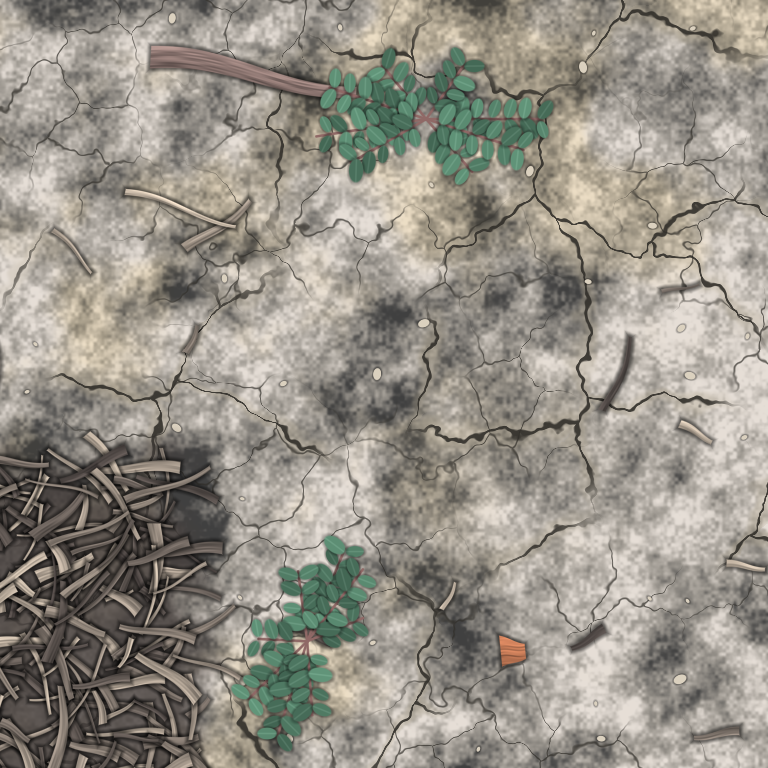
Write a WebGL 2 fragment shader that draws this texture.

```glsl
#version 300 es
precision highp float;
// Cracked dry soil with a heap of broken straw, two creeping weeds, twigs and pebbles.
uniform vec2 u_resolution;
out vec4 fragColor;

const float CRACK_CELLS = 4.2;
const float FINE_CELLS = 10.0;
const float CRACK_WIDTH = 0.0036;
const float GRAIN_SCALE = 210.0;
const float STRAW_CELL = 0.07;
const int STRAW_LAYERS = 6;
const vec2 HEAP_CORNER = vec2(0.26, 0.40);
const vec2 LEAF_SIZE = vec2(0.0145, 0.0088);
const float LEAF_SPACING = 0.021;
const vec3 SOIL_DARK = vec3(0.25, 0.25, 0.25);
const vec3 SOIL_MID = vec3(0.61, 0.59, 0.56);
const vec3 SOIL_LIGHT = vec3(0.90, 0.87, 0.84);
const vec3 CRACK_COLOR = vec3(0.19, 0.18, 0.16);
const vec3 STRAW_DARK = vec3(0.31, 0.28, 0.27);
const vec3 STRAW_LIGHT = vec3(0.80, 0.74, 0.67);
const vec3 LEAF_COLOR = vec3(0.32, 0.49, 0.40);
const vec3 STEM_COLOR = vec3(0.56, 0.41, 0.40);
const vec3 BRICK_COLOR = vec3(0.77, 0.48, 0.34);

float hash(vec2 p) {
  vec3 q = fract(p.xyx * 0.1031);
  q += dot(q, q.yzx + 33.33);
  return fract((q.x + q.y) * q.z);
}
vec2 hash2(vec2 p) { return vec2(hash(p), hash(p + 57.3)); }

float noise(vec2 p) {
  vec2 i = floor(p), f = fract(p);
  f = f * f * (3.0 - 2.0 * f);
  return mix(mix(hash(i), hash(i + vec2(1, 0)), f.x),
             mix(hash(i + vec2(0, 1)), hash(i + 1.0), f.x), f.y);
}
float fbm(vec2 p) {
  float sum = 0.0, amp = 0.5;
  for (int i = 0; i < 5; i++) {
    sum += amp * noise(p);
    p = mat2(1.6, 1.2, -1.2, 1.6) * p + 7.1;
    amp *= 0.5;
  }
  return sum;
}
mat2 turn(float a) { return mat2(cos(a), -sin(a), sin(a), cos(a)); }
float cover(float d) { float px = 0.8 / u_resolution.y; return smoothstep(px, -px, d); }

// Distance to the border between the two nearest cells.
float cellBorder(vec2 p) {
  vec2 base = floor(p), a = vec2(9.0), b = vec2(9.0);
  for (int y = -1; y <= 1; y++)
    for (int x = -1; x <= 1; x++) {
      vec2 c = base + vec2(x, y);
      vec2 r = c + hash2(c) - p;
      if (dot(r, r) < dot(a, a)) { b = a; a = r; }
      else if (dot(r, r) < dot(b, b)) b = r;
    }
  return dot(0.5 * (a + b), normalize(b - a));
}

vec3 soil(vec2 uv) {
  float pale = smoothstep(0.5, 0.85, uv.x + 0.5 * (fbm(uv * 6.0) - 0.5)) * smoothstep(0.75, 0.5, uv.y);
  float slope = fbm(uv * 26.0) - fbm(uv * 26.0 + vec2(0.3, -0.4));
  float tone = 0.60 + 0.07 * pale + 0.75 * (fbm(uv * 5.0 + 3.0) - 0.49);
  tone += 0.65 * (fbm(uv * 17.0 + 20.0) - 0.49) + 0.45 * slope;
  tone += 0.24 * (noise(uv * GRAIN_SCALE) - 0.5) + 0.14 * (noise(uv * GRAIN_SCALE * 0.45) - 0.5);
  tone -= 0.28 * smoothstep(0.55, 0.72, fbm(uv * 8.0 + 41.0));
  vec3 col = mix(SOIL_DARK, SOIL_MID, smoothstep(0.12, 0.62, tone));
  col = mix(col, SOIL_LIGHT, smoothstep(0.5, 0.95, tone));
  col *= mix(vec3(1.0), vec3(1.03, 1.0, 0.92), smoothstep(0.4, 0.65, fbm(uv * 7.0 + 60.0)) * (1.0 - pale));
  // Wide cracks with a tan rim, then finer broken ones
  vec2 bend = vec2(fbm(uv * 11.0), fbm(uv * 11.0 + 30.0)) - 0.5;
  vec2 jag = vec2(noise(uv * 75.0), noise(uv * 75.0 + 9.0)) - 0.5;
  vec2 q = uv + 0.10 * bend + 0.008 * jag;
  float wide = cellBorder(q * CRACK_CELLS + 2.0) / CRACK_CELLS;
  float fine = cellBorder(q * FINE_CELLS + 15.0) / FINE_CELLS;
  float open = smoothstep(0.33, 0.58, noise(uv * 6.0 + 12.0));
  float broken = smoothstep(0.48, 0.75, noise(uv * 9.0 + 80.0) + 0.1 * pale);
  col = mix(col, vec3(0.70, 0.66, 0.58), 0.4 * smoothstep(0.018, 0.004, wide) * open);
  float width = CRACK_WIDTH * (0.4 + noise(uv * 24.0));
  col = mix(col, CRACK_COLOR, 0.9 * open * smoothstep(width, width * 0.35, wide));
  return mix(col, CRACK_COLOR, 0.7 * broken * smoothstep(width * 0.7, 0.0, fine));
}

void drawStick(inout vec3 col, vec2 p, float angle, vec2 size, vec3 tint) {
  vec2 q = turn(angle) * p;
  q.y += 0.12 * size.x * sin(q.x / size.x * 2.0 + angle);
  float d = max(abs(q.x) - size.x, abs(q.y) - size.y * (1.0 - 0.35 * q.x / size.x));
  float grain = noise(vec2(q.x * 35.0, q.y * 500.0) + angle * 20.0);
  col *= 1.0 - 0.5 * smoothstep(0.007, 0.0, d);
  col = mix(col, tint * (0.75 + 0.4 * grain + 0.15 * q.y / size.y), cover(d));
}

// Straw thick inside the heap, stray bits elsewhere.
void drawStraw(inout vec3 col, vec2 uv) {
  for (int k = 0; k < STRAW_LAYERS; k++) {
    vec2 p = uv / STRAW_CELL + float(k) * 0.37;
    for (int n = 0; n < 9; n++) {
      vec2 c = floor(p) + vec2(n % 3 - 1, n / 3 - 1), id = c + float(k) * 31.0;
      vec2 r = hash2(id), s = hash2(id + 113.0);
      vec2 at = (c + r - float(k) * 0.37) * STRAW_CELL;
      bool heaped = all(lessThan(at, HEAP_CORNER + 0.05 * (s - 0.5)));
      if (!heaped && s.x > 0.012) continue;
      vec2 size = vec2(mix(0.018, 0.06, s.y), mix(0.0018, 0.0068, r.x * r.x));
      drawStick(col, uv - at, 6.28 * hash(id + 7.7), size, mix(STRAW_DARK, STRAW_LIGHT, hash(id + 3.1)));
    }
  }
}

// Stems spread from the root, with leaves paired along them.
void drawWeed(inout vec3 col, vec2 p, float axis, vec2 reach) {
  p = turn(axis) * p;
  if (length(p) > reach.x + 0.05) return;
  for (int i = 0; i < 8; i++) {
    float a = 0.785 * float(i) + 0.5 * hash(vec2(i, axis * 9.0));
    vec2 tip = reach * vec2(cos(a), sin(a)), dir = normalize(tip);
    float len = length(tip), along = clamp(dot(p, dir), 0.0, len);
    col = mix(col, STEM_COLOR, cover(length(p - dir * along) - 0.0017));
    for (float t = LEAF_SPACING; t < len; t += LEAF_SPACING)
      for (float side = -1.0; side < 2.0; side += 2.0) {
        vec2 r = hash2(vec2(t * 900.0 + side * 5.0, float(i) + axis * 7.0));
        vec2 q = turn(atan(dir.y, dir.x) + side * (0.9 + 0.5 * r.x)) * (p - dir * t);
        q.x -= LEAF_SIZE.x;
        float d = (length(q / (LEAF_SIZE * (0.75 + 0.35 * r.y))) - 1.0) * LEAF_SIZE.y;
        col *= 1.0 - 0.3 * smoothstep(0.004, 0.0, d);
        vec3 leaf = LEAF_COLOR * (0.8 + 0.4 * r.x) + 0.06 * smoothstep(0.002, 0.0, abs(q.y));
        col = mix(col, leaf, cover(d));
      }
  }
}

void drawPebbles(inout vec3 col, vec2 uv) {
  vec2 p = uv * 15.0, id = floor(p), r = hash2(id + 200.0);
  vec2 q = turn(r.x * 6.28) * (fract(p) - 0.25 - 0.5 * r) / 15.0;
  float d = length(q * vec2(1.0, 1.5)) - mix(0.003, 0.009, r.y * r.y);
  if (hash(id + 90.0) < 0.16) col = mix(col * (1.0 - 0.35 * smoothstep(0.004, 0.0, d)), vec3(0.86, 0.82, 0.75), cover(d));
}

void main() {
  vec2 uv = gl_FragCoord.xy / u_resolution.y;
  vec3 col = soil(uv);
  drawPebbles(col, uv);
  vec2 inside = HEAP_CORNER + 0.12 * (fbm(uv * 14.0) - 0.5) - uv;
  col = mix(col, STRAW_DARK * 0.9, 0.8 * smoothstep(-0.02, 0.05, min(inside.x, inside.y)));
  drawStraw(col, uv);
  drawStick(col, uv - vec2(0.33, 0.903), -0.06, vec2(0.135, 0.011), vec3(0.56, 0.47, 0.45));
  drawStick(col, uv - vec2(0.235, 0.728), -0.2, vec2(0.075, 0.003), STRAW_LIGHT);
  drawStick(col, uv - vec2(0.668, 0.152), 0.1, vec2(0.016, 0.015), BRICK_COLOR);
  drawWeed(col, uv - vec2(0.555, 0.845), 0.0, vec2(0.15, 0.075));
  drawWeed(col, uv - vec2(0.40, 0.165), 1.15, vec2(0.13, 0.06));
  fragColor = vec4(col, 1.0);
}
```
